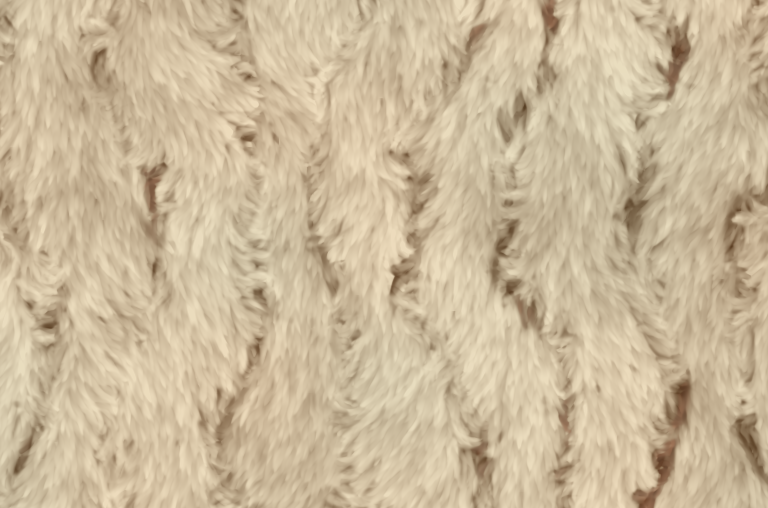
This texture is drawn by a Shadertoy shader. Its source:

```glsl
// Draws pale cream fur in wavy upright columns with ruffled edges and dark crevices.
#define COLUMNS 2.4        // column pairs per canvas height
#define SMOOTH_PART 0.4    // share of each pair that lies smooth
#define WOBBLE 0.55        // sideways wander of the columns
#define TUFT_CELLS 31.0    // tufts per canvas height
#define HAIR_CELLS 74.0    // fine hairs per canvas height
#define CURL 0.7           // bend of single strands
#define BASE_TONE 0.89
#define CREVICE_DEPTH 0.85
#define DARK_FUR vec3(0.46, 0.36, 0.25)
#define LIGHT_FUR vec3(0.89, 0.83, 0.71)
#define RUST vec3(0.50, 0.33, 0.24)

vec3 hash3(vec2 p) {
    vec3 q = fract(p.xyx * vec3(0.1031, 0.1030, 0.0973));
    q += dot(q, q.yxz + 33.33);
    return fract((q.xxy + q.yzz) * q.zyx);
}

float noise(vec2 p) {
    vec2 i = floor(p), f = fract(p);
    f = f * f * (3.0 - 2.0 * f);
    vec2 e = vec2(1.0, 0.0);
    return mix(mix(hash3(i).x, hash3(i + e.xy).x, f.x),
               mix(hash3(i + e.yx).x, hash3(i + e.xx).x, f.x), f.y);
}

// Layout of the pelt: x = lie of the fur, y = crevice, z = ruffle.
vec3 pelt(vec2 p) {
    float warp = WOBBLE * (noise(p * vec2(2.4, 4.2) + 5.0) - 0.5)
               + 0.20 * (noise(p * 11.0 + 17.0) - 0.5)
               + 0.05 * sin(p.y * 9.0 + p.x * 4.0);
    float f = fract(p.x * COLUMNS + warp + 0.85);
    float lush = step(SMOOTH_PART, f);
    float side = mix(f / SMOOTH_PART, (f - SMOOTH_PART) / (1.0 - SMOOTH_PART), lush) * 2.0 - 1.0;
    float edge = min(min(f, 1.0 - f), abs(f - SMOOTH_PART)) / COLUMNS;

    float opening = smoothstep(0.30, 0.75, noise(p * vec2(6.0, 8.0) + 3.0));
    float crevice = opening * (1.0 - smoothstep(0.003, 0.021, edge));
    float ruffle = mix(0.25, 1.0, lush) * (1.0 - smoothstep(0.015, 0.075, edge));

    float lie = side * abs(side) * mix(0.35, 1.1, lush)
              + 1.5 * (noise(p * 5.0 + 31.0) - 0.5)
              + 3.2 * ruffle * (noise(p * 15.0 + 47.0) - 0.5);
    return vec3(lie, crevice, ruffle);
}

// Cellular strands, each lying along the pelt.
// Returns tone, crevice, ruffle and coverage.
vec4 strands(vec2 p, float cells, float slimness) {
    vec2 g = p * cells, home = floor(g);
    vec3 total = vec3(0.0);
    float cover = 1e-6;
    for (int j = -2; j <= 2; j++)
    for (int i = -2; i <= 2; i++) {
        vec2 cell = home + vec2(i, j);
        vec3 rnd = hash3(cell + cells);
        vec2 root = cell + rnd.xy;
        vec3 lay = pelt(root / cells);
        float angle = lay.x + 0.5 * (rnd.y - 0.5);
        vec2 dir = vec2(sin(angle), -cos(angle));
        vec2 d = g - root;
        float along = dot(d, dir);
        float across = dot(d, vec2(-dir.y, dir.x));
        across += CURL * (rnd.x - 0.5) * (0.4 + lay.z) * along * along;
        float w = exp(-1.1 * along * along - slimness * across * across);
        total += w * vec3(rnd.z + 0.25 * along, lay.yz);
        cover += w;
    }
    return vec4(total / cover, cover);
}

void mainImage(out vec4 fragColor, in vec2 fragCoord) {
    vec2 p = fragCoord / iResolution.y;
    vec4 tuft = strands(p, TUFT_CELLS, 20.0);
    vec4 hair = strands(p, HAIR_CELLS, 15.0);

    // Shade: strand tones, broad patches, gaps between tufts, crevices
    float patches = 0.65 * noise(p * vec2(5.0, 3.5) + 71.0) + 0.35 * noise(p * 13.0 + 9.0);
    float crevice = mix(tuft.y, hair.y, 0.4);
    float tuftGap = exp(-4.5 * tuft.w);
    float hairGap = exp(-4.5 * hair.w);
    float tone = BASE_TONE + 0.32 * (patches - 0.5);
    tone += (0.16 + 0.25 * tuft.z) * (tuft.x - 0.5);
    tone += 0.27 * (hair.x - 0.5);
    tone -= tuftGap * (0.08 + 0.50 * tuft.z) + 0.12 * hairGap;
    tone -= CREVICE_DEPTH * crevice + 0.06 * tuft.z;
    tone = clamp(tone, -0.25, 1.07);

    // Colour: cream to brown, with rusty skin in some crevices and a faint blush
    vec3 color = mix(DARK_FUR, LIGHT_FUR, tone);
    float rusty = smoothstep(0.5, 0.8, noise(p * 6.0 + 23.0));
    color = mix(color, RUST * (0.75 + 0.4 * hair.x), 0.6 * rusty * smoothstep(0.3, 0.9, crevice));
    color += vec3(0.012, -0.004, -0.008) * (noise(p * 4.0 + 61.0) * 2.0 - 1.0);
    fragColor = vec4(color, 1.0);
}
```
